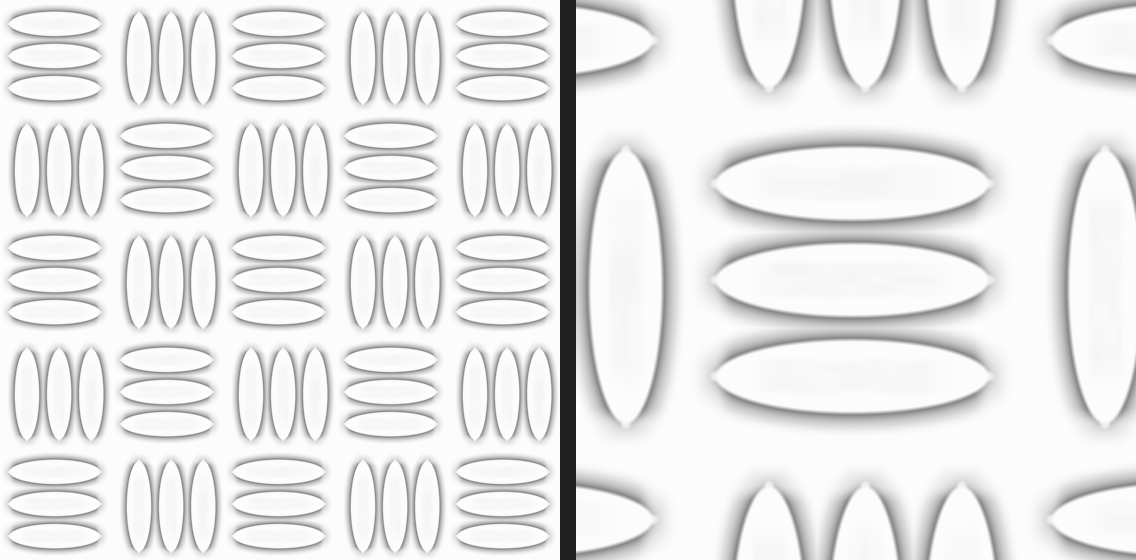
Left, the full canvas; right, a detail of the centre.
Give the GLSL for this pattern, as a Shadertoy shader.

```glsl
// Basket-weave tread plate: five by five cells, each with three raised
// lens-shaped bars that lie flat and stand upright in alternate cells.
// Each bar is an ellipse distance with a soft outer shadow and a pale inside.

float hash(vec2 p) {
    return fract(sin(dot(p, vec2(127.1, 311.7))) * 4375.85);
}

float noise(vec2 p) {
    vec2 i = floor(p), f = fract(p);
    f = f * f * (3.0 - 2.0 * f);
    return mix(mix(hash(i), hash(i + vec2(1, 0)), f.x),
               mix(hash(i + vec2(0, 1)), hash(i + vec2(1, 1)), f.x), f.y);
}

// Approximate signed distance to an ellipse
float ellipseDistance(vec2 p, vec2 radii) {
    float k = length(p / radii);
    return k * (k - 1.0) / max(length(p / (radii * radii)), 1e-4);
}

void mainImage(out vec4 fragColor, in vec2 fragCoord) {
    vec2 grid = 5.0 * fragCoord / iResolution.y;
    float pixel = 5.0 / iResolution.y;
    vec2 cell = floor(grid);
    vec2 p = grid - cell - 0.5;

    // Alternate the direction; local x runs along the bars
    bool upright = mod(cell.x + cell.y, 2.0) > 0.5;
    p = upright ? (p - vec2(0.028, -0.021)).yx : p - vec2(-0.011, 0.0);

    // Nearest of the three bars
    float spacing = 0.287;
    float bar = clamp(round(p.y / spacing), -1.0, 1.0);
    vec2 q = vec2(p.x, p.y - bar * spacing);
    vec2 radii = vec2(0.412, 0.115);
    float d = ellipseDistance(q, radii);

    // Shadow: crisp on the inside, fading outward, lighter at the tips
    float inner = smoothstep(-max(0.014, 1.2 * pixel), 0.002, d);
    float outer = exp(-max(d, 0.0) / 0.027) * (1.0 - smoothstep(0.03, 0.075, d));
    float tip = smoothstep(0.86, 1.0, abs(q.x) / radii.x);
    float shade = 0.47 * inner * outer * mix(1.0, 0.45, tip);

    // Small bright glint at each tip
    float glint = length(vec2(abs(q.x) - radii.x + 0.004, q.y));
    shade *= 1.0 - 0.7 * (1.0 - smoothstep(0.006, 0.02, glint));

    // Faint grey core with slight mottling inside the bar
    float core = (1.0 - smoothstep(0.2, 0.34, abs(q.x)))
               * (1.0 - smoothstep(0.035, 0.065, abs(q.y)));
    float mottle = noise(q * vec2(14.0, 40.0) + 7.0 * bar + 20.0);
    shade += core * (0.012 + 0.018 * mottle);

    fragColor = vec4(vec3(0.99 - shade), 1.0);
}
```
